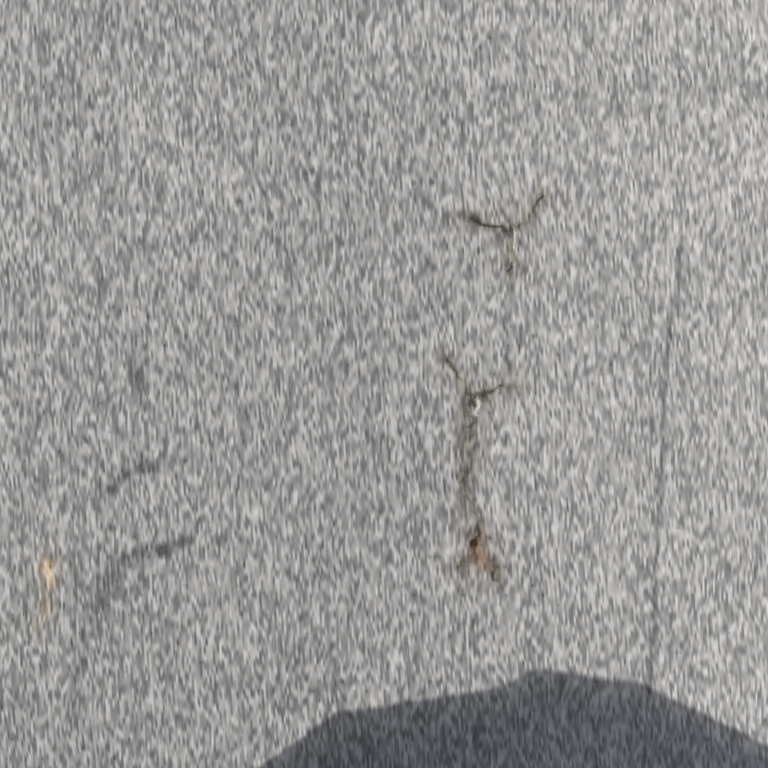
Write a Shadertoy shader that draws this texture.

```glsl
float hash(vec2 p) {
    return fract(sin(dot(p, vec2(12.9898, 78.233))) * 43758.5453);
}

float valueNoise(vec2 p) {
    vec2 i = floor(p);
    vec2 f = smoothstep(0.0, 1.0, fract(p));
    float low = mix(hash(i), hash(i + vec2(1, 0)), f.x);
    float high = mix(hash(i + vec2(0, 1)), hash(i + vec2(1, 1)), f.x);
    return mix(low, high, f.y);
}

float fbm(vec2 p) {
    float sum = 0.0, gain = 0.5;
    for (int k = 0; k < 4; k++) {
        sum += gain * valueNoise(p);
        p = p * 2.1 + 17.3;
        gain *= 0.5;
    }
    return sum;
}

// One column of grain, shifted at random along its length
float grainColumn(float column, float y) {
    y += 7.0 * hash(vec2(column, 3.7));
    float i = floor(y);
    float f = smoothstep(0.0, 1.0, fract(y));
    return mix(hash(vec2(column, i)), hash(vec2(column, i + 1.0)), f);
}

float streaks(vec2 p) {
    float i = floor(p.x);
    float f = smoothstep(0.0, 1.0, fract(p.x));
    return mix(grainColumn(i, p.y), grainColumn(i + 1.0, p.y), f) - 0.5;
}

float segmentDistance(vec2 p, vec2 a, vec2 b) {
    vec2 ab = b - a;
    return length(p - a - ab * clamp(dot(p - a, ab) / dot(ab, ab), 0.0, 1.0));
}

// Three arms meeting at a joint
float forkDistance(vec2 p, vec2 joint, vec2 a, vec2 b, vec2 c) {
    float d = min(segmentDistance(p, joint, a), segmentDistance(p, joint, b));
    return min(d, segmentDistance(p, joint, c));
}

float glow(float d, float radius) {
    return exp(-d * d / (radius * radius));
}

float spot(vec2 p, vec2 center, vec2 radius) {
    return glow(length((p - center) / radius), 1.0);
}

// Upper outline of the cast shadow
float shadowHeight(float x) {
    float shoulder = 0.073 + 0.155 * (x - 0.443);
    float rise = 0.104 + 0.52 * (x - 0.65);
    float h = min(0.7 * (x - 0.335), max(shoulder, rise));
    return min(h, min(0.13 - 0.135 * (x - 0.7), 0.112 - 0.49 * (x - 0.833)));
}

void mainImage(out vec4 fragColor, in vec2 fragCoord) {
    vec2 uv = fragCoord / iResolution.xy;
    float blotch = fbm(uv * vec2(14.0, 9.0)) - 0.47;
    vec2 wobble = vec2(fbm(uv * 45.0), fbm(uv * 45.0 + 31.0)) - 0.47;

    // Light falls off to the left
    float tone = 0.605 + 0.07 * smoothstep(0.45, 1.0, uv.x) + 0.03 * (uv.y - 0.5);
    tone += 0.06 * blotch;

    // Fine, nearly upright grain with sparse dark pits
    vec2 grainUv = uv + vec2(0.05 * uv.y + 0.005 * valueNoise(uv * 18.0), 0.0);
    float fine = streaks(grainUv * vec2(345.0, 100.0));
    float coarse = streaks(grainUv * vec2(240.0, 85.0) + 91.0);
    tone += 0.33 * fine + 0.11 * coarse;
    float pits = valueNoise(grainUv * vec2(210.0, 80.0) + 47.0);
    tone -= 0.10 * smoothstep(0.84, 1.0, pits);
    vec3 color = tone * vec3(1.006, 1.0, 0.994);

    // Forked cracks, each with a dirty halo
    vec2 p = uv + 0.03 * wobble;
    vec2 middle = vec2(0.616, 0.479);
    float upper = forkDistance(p, vec2(0.664, 0.698), vec2(0.612, 0.72),
                               vec2(0.71, 0.745), vec2(0.668, 0.65));
    float centre = forkDistance(p, middle, vec2(0.58, 0.525),
                                vec2(0.67, 0.499), vec2(0.608, 0.375));
    float lower = forkDistance(p, vec2(0.622, 0.298), vec2(0.608, 0.375),
                               vec2(0.599, 0.255), vec2(0.648, 0.253));
    float crack = min(upper, min(centre, lower));
    float patchy = smoothstep(0.3, 0.62, fbm(uv * 60.0 + 9.0));
    color *= 1.0 - 0.42 * patchy * glow(crack, 0.0038);
    color *= 1.0 - vec3(0.15, 0.17, 0.21) * glow(crack, 0.014);
    float lip = min(segmentDistance(p, middle + vec2(0.005, 0.0), middle + vec2(0.007, -0.02)),
                    segmentDistance(p, vec2(0.672, 0.705), vec2(0.671, 0.68)));
    color += 0.24 * glow(lip, 0.0022);

    // Faint seams and smudges
    vec2 q = uv + 0.01 * wobble;
    float seam = min(segmentDistance(q, vec2(0.888, 0.69), vec2(0.87, 0.57)),
                     segmentDistance(q, vec2(0.87, 0.57), vec2(0.846, 0.1)));
    color *= 1.0 - 0.22 * glow(seam, 0.004);
    color *= 1.0 - 0.12 * glow(segmentDistance(q, vec2(0.667, 0.65), vec2(0.661, 0.52)), 0.004);
    float smudge = min(segmentDistance(p, vec2(0.189, 0.395), vec2(0.137, 0.362)),
                       segmentDistance(p, vec2(0.18, 0.53), vec2(0.19, 0.47)));
    smudge = min(smudge, forkDistance(p, vec2(0.165, 0.272), vec2(0.24, 0.297),
                                      vec2(0.124, 0.206), vec2(0.14, 0.23)));
    color *= 1.0 - 0.24 * glow(smudge, 0.01);
    color *= 1.0 - 0.12 * glow(segmentDistance(q, vec2(0.115, 0.2), vec2(0.095, 0.06)), 0.008);

    // Rust and sand stains
    float sand = spot(p, vec2(0.061, 0.258), vec2(0.01, 0.018))
               + 0.5 * spot(p, vec2(0.053, 0.205), vec2(0.009, 0.022));
    color += sand * vec3(0.14, 0.06, -0.06);
    float rust = spot(p, vec2(0.624, 0.28), vec2(0.014, 0.022));
    color += rust * vec3(-0.05, -0.12, -0.16);

    // Bluish cast shadow, paler toward its rim
    float edge = shadowHeight(uv.x) + 0.006 * wobble.x - uv.y;
    vec3 shade = mix(vec3(0.60, 0.61, 0.64), vec3(0.52, 0.54, 0.58), smoothstep(0.0, 0.06, edge));
    color *= mix(vec3(1.0), shade, smoothstep(-0.005, 0.006, edge));

    fragColor = vec4(clamp(color, 0.0, 1.0), 1.0);
}
```
